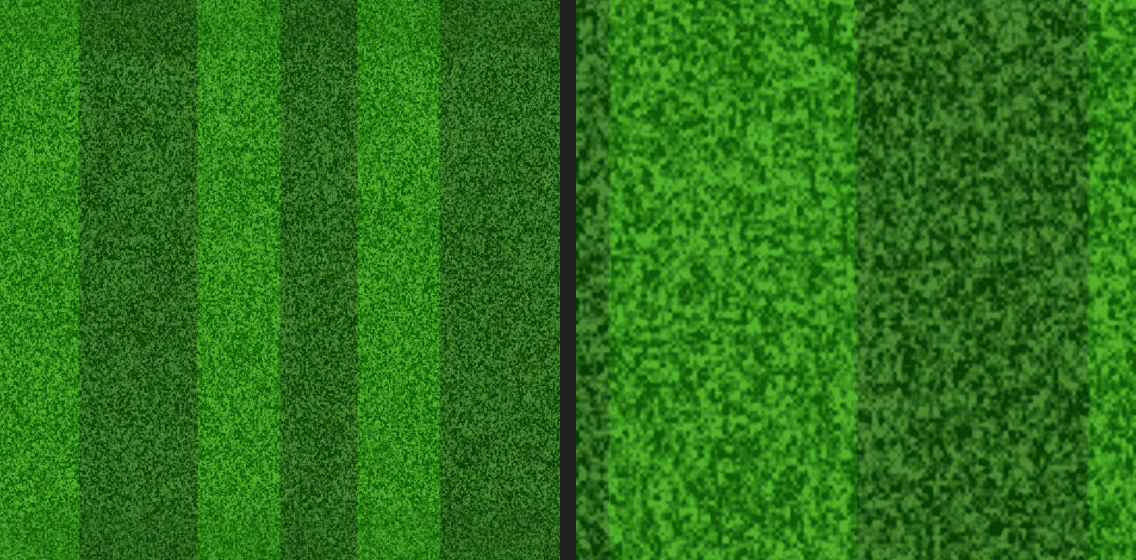
Left, the full canvas; right, a detail of the centre.
A Shadertoy shader for this texture:

```glsl
// Mown lawn: vertical light and dark stripes of uneven width under fine grass grain.

const int   EDGE_COUNT = 5;
const float STRIPE_EDGES[EDGE_COUNT] = float[](0.141, 0.353, 0.500, 0.638, 0.785);
const float EDGE_RAGGED = 0.003;    // sideways wander of the stripe borders

const vec3 LIGHT_SHADOW = vec3(0.06, 0.36, 0.02);
const vec3 LIGHT_TIP    = vec3(0.32, 0.70, 0.17);
const vec3 DARK_SHADOW  = vec3(0.03, 0.25, 0.01);
const vec3 DARK_TIP     = vec3(0.30, 0.55, 0.20);

const vec2  COARSE_GRAIN = vec2(270.0, 240.0);   // cells across and down
const vec2  FINE_GRAIN   = vec2(470.0, 430.0);
const float GRAIN_GAIN   = 2.0;
const float PATCH_CELLS  = 14.0;
const float PATCH_DEPTH  = 0.12;
const float BAND_HEIGHT  = 0.12;    // calmer, deeper grass at top and bottom
const float BAND_CALM    = 0.25;
const float BAND_SHADE   = 0.08;

float hash(vec2 p) {
    vec3 q = fract(vec3(p.xyx) * 0.1031);
    q += dot(q, q.yzx + 33.33);
    return fract((q.x + q.y) * q.z);
}

float valueNoise(vec2 p) {
    vec2 cell = floor(p);
    vec2 f = fract(p);
    f = f * f * (3.0 - 2.0 * f);
    float low  = mix(hash(cell), hash(cell + vec2(1.0, 0.0)), f.x);
    float high = mix(hash(cell + vec2(0.0, 1.0)), hash(cell + vec2(1.0, 1.0)), f.x);
    return mix(low, high, f.y);
}

// 1 in light stripes, 0 in dark ones; each border flips the tone
float stripeTone(float x, float softness) {
    float tone = 1.0;
    for (int i = 0; i < EDGE_COUNT; i++) {
        float crossed = smoothstep(-softness, softness, x - STRIPE_EDGES[i]);
        tone = mix(tone, 1.0 - tone, crossed);
    }
    return tone;
}

// Signed grass grain, centred on zero
float grassGrain(vec2 uv) {
    float coarse = valueNoise(uv * COARSE_GRAIN);
    float fine = valueNoise(uv * FINE_GRAIN + 37.0);
    return mix(coarse, fine, 0.45) - 0.5;
}

void mainImage(out vec4 fragColor, in vec2 fragCoord) {
    vec2 uv = fragCoord / iResolution.xy;

    // Stripes with slightly ragged borders
    float wander = (valueNoise(uv * 200.0 + 11.0) - 0.5) * EDGE_RAGGED;
    float tone = stripeTone(uv.x + wander, 1.0 / iResolution.x);

    // Blade grain, soft patches and the end bands
    float band = 1.0 - smoothstep(0.5 * BAND_HEIGHT, BAND_HEIGHT, min(uv.y, 1.0 - uv.y));
    float grain = grassGrain(uv) * GRAIN_GAIN * (1.0 - BAND_CALM * band);
    float patches = (valueNoise(uv * PATCH_CELLS + 5.0) - 0.5) * PATCH_DEPTH;
    float height = clamp(0.5 + grain + patches - BAND_SHADE * band, 0.0, 1.0);

    vec3 shadow = mix(DARK_SHADOW, LIGHT_SHADOW, tone);
    vec3 tip = mix(DARK_TIP, LIGHT_TIP, tone);
    fragColor = vec4(mix(shadow, tip, height), 1.0);
}
```
